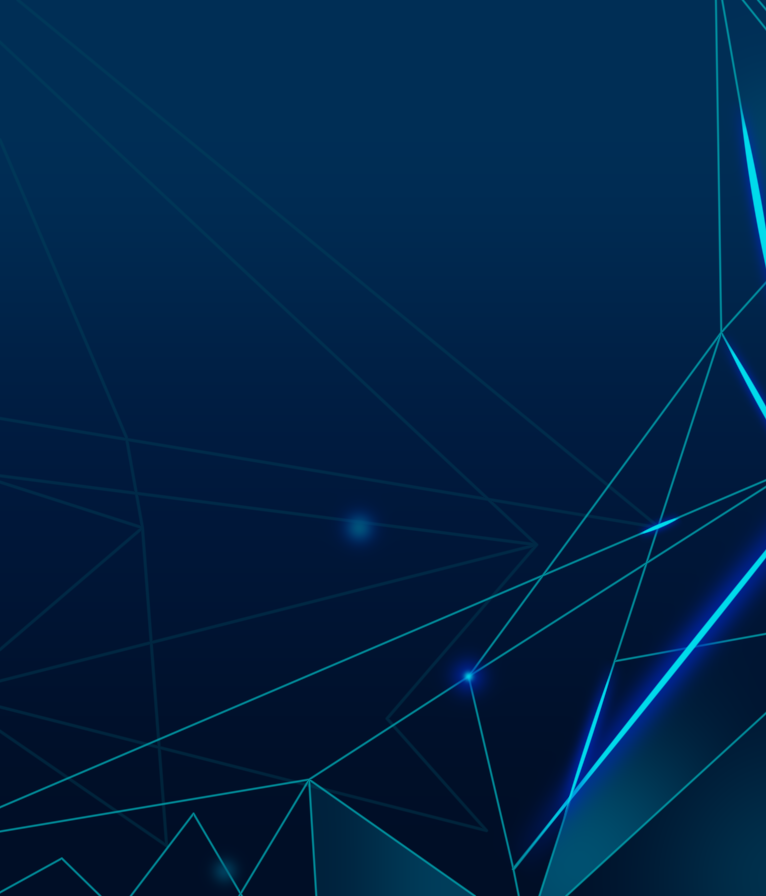
A WebGL 2 fragment shader for this background:

```glsl
#version 300 es
precision highp float;
// Navy gradient crossed by a web of thin cyan lines with glowing blades, nodes and facets.
uniform vec2 u_resolution;
out vec4 outColor;

const vec3 SKY = vec3(0.0, 0.18, 0.335);
const vec3 NAVY = vec3(0.0, 0.095, 0.235);
const vec3 ABYSS = vec3(0.0, 0.055, 0.15);
const vec3 FAINT_TEAL = vec3(0.0, 0.29, 0.37);
const vec3 TEAL = vec3(0.0, 0.66, 0.70);
const vec3 CYAN = vec3(0.0, 0.86, 0.92);
const vec3 FACET = vec3(0.0, 0.36, 0.49);
const vec3 BLUE = vec3(0.0, 0.16, 0.78);

// Position along a segment (x) and distance from it (y).
vec2 along(vec2 p, vec2 a, vec2 b) {
  vec2 ab = b - a;
  float t = clamp(dot(p - a, ab) / dot(ab, ab), 0.0, 1.0);
  return vec2(t, length(p - a - t * ab));
}

float stroke(vec2 p, vec2 a, vec2 b, float halfWidth) {
  float soft = 1.0 / u_resolution.y;
  return 1.0 - smoothstep(halfWidth - soft, halfWidth + soft, along(p, a, b).y);
}

// Two joined strokes.
float bend(vec2 p, vec2 a, vec2 b, vec2 c, float w) {
  return max(stroke(p, a, b, w), stroke(p, b, c, w));
}

// Tapered streak: a blue halo around a bright core.
vec3 blade(vec3 col, vec2 p, vec2 a, vec2 b, float core, float halo) {
  vec2 s = along(p, a, b);
  float taper = 4.0 * s.x * (1.0 - s.x);
  float soft = 1.0 / u_resolution.y;
  float glow = exp(-s.y * s.y / (halo * halo)) * taper;
  float body = (1.0 - smoothstep(core * taper - soft, core * taper + soft, s.y)) * min(1.0, 2.0 * taper);
  return mix(mix(col, BLUE, 0.65 * glow), CYAN, body);
}

// Soft mask of the half plane to the left of a->b.
float leftOf(vec2 p, vec2 a, vec2 b) {
  vec2 d = normalize(b - a);
  float soft = 1.0 / u_resolution.y;
  return smoothstep(-soft, soft, d.x * (p.y - a.y) - d.y * (p.x - a.x));
}

float spot(vec2 p, vec2 c, float r) {
  vec2 d = (p - c) / r;
  return exp(-dot(d, d));
}

vec3 backdrop(float y) {
  vec3 col = mix(ABYSS, NAVY, smoothstep(0.05, 0.52, y));
  return mix(col, SKY, smoothstep(0.40, 0.88, y));
}

// Dim web receding to the left.
float faintWeb(vec2 p, float w) {
  vec2 tip = vec2(0.599, 0.392), cross = vec2(0.736, 0.411);
  vec2 knot = vec2(0.159, 0.411), foot = vec2(0.186, 0.056), low = vec2(0.543, 0.073);
  float m = bend(p, vec2(0.020, 1.0), cross, vec2(0.0, 0.533), w);
  m = max(m, bend(p, vec2(0.0, 0.953), tip, vec2(0.0, 0.469), w));
  m = max(m, bend(p, vec2(0.0, 0.844), vec2(0.141, 0.512), knot, w));
  m = max(m, bend(p, knot, foot, vec2(0.0, 0.184), w));
  m = max(m, bend(p, vec2(0.0, 0.462), knot, vec2(0.0, 0.275), w));
  m = max(m, bend(p, vec2(0.0, 0.240), tip, vec2(0.432, 0.198), w));
  return max(m, bend(p, vec2(0.432, 0.198), low, vec2(0.0, 0.211), w));
}

// Bright web; the three hubs are shared with the facets and nodes.
float brightWeb(vec2 p, vec2 top, vec2 mid, vec2 peak, float w) {
  vec2 elbow = vec2(0.686, 0.262), heel = vec2(0.573, 0.030);
  float m = bend(p, vec2(0.799, 1.0), top, vec2(0.857, 0.687), w);
  m = max(m, bend(p, vec2(0.857, 0.535), top, mid, w));
  m = max(m, bend(p, top, elbow, vec2(0.602, 0.0), w));
  m = max(m, bend(p, vec2(0.857, 0.458), mid, peak, w));
  m = max(m, bend(p, vec2(0.0, 0.072), peak, vec2(0.267, 0.0), w));
  m = max(m, bend(p, vec2(0.353, 0.0), peak, vec2(0.530, 0.0), w));
  m = max(m, bend(p, mid, heel, vec2(0.579, 0.0), w));
  m = max(m, bend(p, vec2(0.0, 0.004), vec2(0.069, 0.042), vec2(0.112, 0.0), w));
  m = max(m, bend(p, vec2(0.146, 0.0), vec2(0.216, 0.092), vec2(0.270, 0.0), w));
  m = max(m, stroke(p, vec2(0.0, 0.099), vec2(0.857, 0.465), w));
  m = max(m, stroke(p, vec2(0.806, 1.0), vec2(0.857, 0.707), w));
  m = max(m, stroke(p, vec2(0.829, 1.0), vec2(0.857, 0.965), w));
  m = max(m, stroke(p, vec2(0.846, 1.0), vec2(0.857, 0.987), w));
  m = max(m, stroke(p, elbow, vec2(0.857, 0.293), w));
  m = max(m, stroke(p, heel, vec2(0.857, 0.385), w * 1.5));
  return max(m, stroke(p, vec2(0.632, 0.0), vec2(0.857, 0.206), w));
}

void main() {
  vec2 p = gl_FragCoord.xy / u_resolution.y;
  vec2 top = vec2(0.805, 0.629), mid = vec2(0.523, 0.245), peak = vec2(0.345, 0.130);
  vec2 heel = vec2(0.573, 0.030), rim = vec2(0.857, 0.385);
  vec3 col = backdrop(p.y);

  // Translucent facets
  float tent = leftOf(p, vec2(0.353, 0.0), peak) * -1.0 + 1.0;
  tent *= 1.0 - leftOf(p, peak, vec2(0.530, 0.0));
  col = mix(col, FACET, tent * mix(0.25, 0.6, smoothstep(0.35, 0.5, p.x)));
  float ridge = leftOf(p, vec2(0.632, 0.0), vec2(0.857, 0.206));
  float wedge = ridge * (1.0 - leftOf(p, vec2(0.602, 0.0), vec2(0.686, 0.262))) * (1.0 - leftOf(p, heel, rim));
  col = mix(col, FACET, wedge * 0.85 * spot(p, vec2(0.645, 0.035), 0.17));
  col = mix(col, FACET, (1.0 - ridge) * 0.45 * spot(p, vec2(0.88, 0.02), 0.16));
  float shard = 1.0 - leftOf(p, vec2(0.806, 1.0), vec2(0.857, 0.707));
  col = mix(col, FACET, (1.0 - shard) * 0.4 * spot(p, vec2(0.87, 0.84), 0.08));

  // Line webs
  col = mix(col, FAINT_TEAL, 0.36 * faintWeb(p, 0.0017));
  col = mix(col, TEAL, 0.82 * brightWeb(p, top, mid, peak, 0.0011));

  // Glowing blades
  col = blade(col, p, heel, vec2(0.97, 0.526), 0.0035, 0.020);
  col = blade(col, p, vec2(0.628, 0.085), vec2(0.686, 0.262), 0.0022, 0.010);
  col = blade(col, p, vec2(0.825, 0.89), vec2(0.868, 0.645), 0.0045, 0.010);
  col = blade(col, p, top, vec2(0.90, 0.458), 0.0035, 0.008);
  col = blade(col, p, vec2(0.712, 0.403), vec2(0.760, 0.423), 0.0022, 0.006);
  col = mix(col, FACET, 0.6 * spot(p, vec2(0.251, 0.028), 0.013));

  // Nodes
  vec2 orb = vec2(0.401, 0.411);
  col = mix(col, BLUE, 0.35 * spot(p, orb, 0.019));
  col = mix(col, FACET, 0.85 * spot(p, orb, 0.013));
  col = mix(col, BLUE, 0.65 * spot(p, mid, 0.019));
  col = mix(col, CYAN, 0.9 * spot(p, mid, 0.005));
  outColor = vec4(col, 1.0);
}
```
